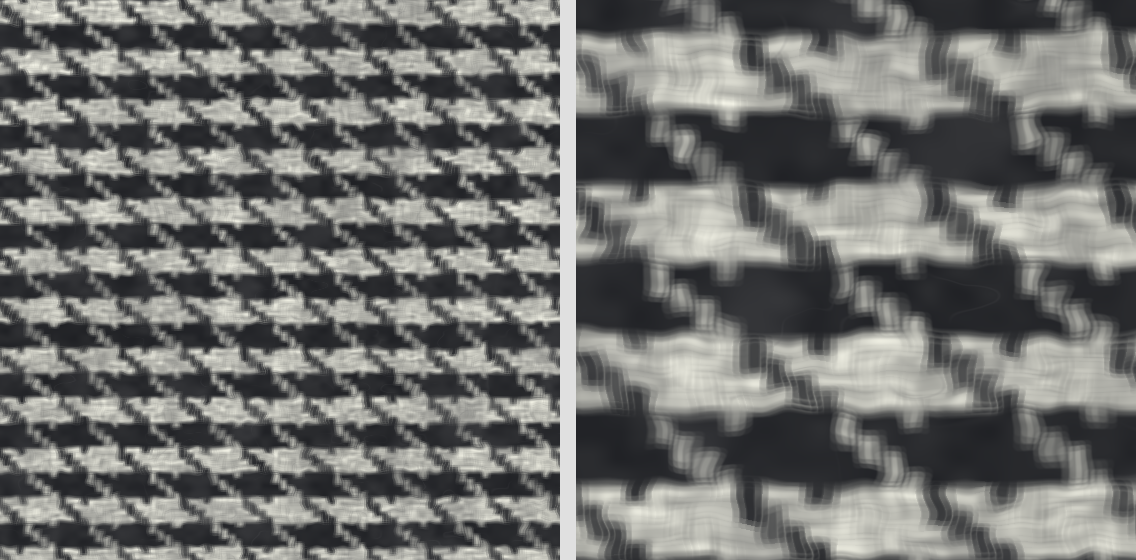
Left, the full canvas; right, a detail of the centre.
Write a three.js fragment shader that draws this texture.

```glsl
// Woven wool houndstooth: light and dark bands of yarn in a 2/2 twill, softened by fuzz.
#define REPEATS vec2(9.09, 11.24)
#define OFFSET vec2(0.425, -0.25)
#define YARNS 8.0
#define LIGHT_YARN vec3(0.83, 0.83, 0.79)
#define DARK_YARN vec3(0.125, 0.13, 0.145)
#define FUZZ_COLOR vec3(0.37, 0.37, 0.38)
#define SOFTNESS 0.30
#define WOBBLE 0.50
#define CREASE 0.34
#define FIBRE 0.30
#define WEAR 0.20

varying vec2 vUv;

float hash(vec2 p) {
  vec3 q = fract(vec3(p.xyx) * 0.1031);
  q += dot(q, q.yzx + 33.33);
  return fract((q.x + q.y) * q.z);
}

float noise(vec2 p) {
  vec2 cell = floor(p);
  vec2 f = fract(p);
  f = f * f * (3.0 - 2.0 * f);
  float low = mix(hash(cell), hash(cell + vec2(1.0, 0.0)), f.x);
  float high = mix(hash(cell + vec2(0.0, 1.0)), hash(cell + 1.0), f.x);
  return mix(low, high, f.y);
}

float roundedBox(vec2 p, vec2 halfSize, float radius) {
  vec2 q = abs(p) - halfSize + radius;
  return length(max(q, 0.0)) + min(max(q.x, q.y), 0.0) - radius;
}

// 1 on the light half of the yarn sequence, 0 on the dark half
float lightBand(float yarn, float blur) {
  float fromCentre = abs(mod(yarn + YARNS * 0.25, YARNS) - YARNS * 0.5);
  return 1.0 - smoothstep(-blur, blur, fromCentre - YARNS * 0.25);
}

// Darkening towards the two edges of a yarn
float yarnRound(float across) {
  float edge = abs(2.0 * fract(across) - 1.0);
  return 1.0 - CREASE * edge * edge;
}

// Brightness of the weave at one point: 0 for dark yarn, 1 for light yarn
float weave(vec2 yarn) {
  float column = floor(yarn.x);
  float row = floor(yarn.y);
  float weft = lightBand(yarn.y, 0.15);
  float warp = lightBand(column + 0.5, 0.1);

  // Warp floats pass over two wefts, one step lower in each next column
  float twill = yarn.y + column + 2.0;
  float floatHash = hash(vec2(column, floor(twill * 0.25)) + 19.0);
  vec2 local = vec2(fract(yarn.x) - 0.5, mod(twill, 4.0) - 1.0);
  vec2 halfSize = mix(vec2(0.50, 1.08), vec2(0.46, 0.98), warp);
  halfSize.y -= 0.2 * floatHash;
  float cover = 1.0 - smoothstep(-0.10, 0.05, roundedBox(local, halfSize, 0.25));
  float strength = mix(0.96, 0.84, warp) - 0.28 * fract(floatHash * 7.0);
  float tone = mix(weft, warp, cover * strength);

  // Yarns differ a little in tone and are rounded across their width
  float pick = hash(vec2(row, floor(yarn.x * 0.5 + row * 0.5)) + 47.0);
  tone *= 0.92 + 0.12 * mix(pick, floatHash, cover);
  return tone * mix(yarnRound(yarn.y), yarnRound(yarn.x), cover);
}

void main() {
  // Yarn coordinates, bent by uneven weaving
  vec2 yarn = (vUv * REPEATS - OFFSET) * YARNS;
  vec2 bend = vec2(noise(yarn * 0.23 + 11.0), noise(yarn * 0.23 + 57.0)) - 0.5;
  vec2 jitter = vec2(noise(yarn * 0.9 + 83.0), noise(yarn * 0.9 + 131.0)) - 0.5;
  yarn += WOBBLE * (bend + 0.8 * jitter);

  // Soft average over nearby points, like napped wool
  float tone = 0.0;
  float total = 0.0;
  for (int i = -1; i <= 1; i++) {
    for (int j = -1; j <= 1; j++) {
      vec2 tap = vec2(float(i), float(j));
      float weight = exp(-0.5 * dot(tap, tap));
      tone += weight * weave(yarn + SOFTNESS * tap);
      total += weight;
    }
  }
  tone /= total;

  // Fibres drawn out along both yarn directions
  float along = noise(yarn * vec2(0.8, 2.0) + 29.0) - 0.5;
  float upward = noise(yarn * vec2(2.0, 0.8) + 71.0) - 0.5;
  tone *= 1.0 + FIBRE * (along + 0.6 * upward);
  tone += 0.07 * noise(yarn * 0.8 + 163.0) * (1.0 - tone);
  vec3 cloth = mix(DARK_YARN, LIGHT_YARN, tone);

  // Matted wool dulls some patches; loose hairs cross the weave
  float matted = WEAR * smoothstep(0.4, 0.95, noise(yarn * 0.31 + 203.0));
  float strand = noise(yarn * vec2(0.42, 0.65) + 307.0);
  float hair = 1.0 - smoothstep(0.0, 0.05, abs(strand - 0.5));
  hair *= smoothstep(0.5, 0.85, noise(yarn * 0.37 + 401.0));
  cloth = mix(cloth, FUZZ_COLOR, matted + 0.12 * hair);

  // Slow change of tone
  cloth *= 0.97 + 0.07 * noise(vUv * 5.0 + 3.0);
  gl_FragColor = vec4(cloth, 1.0);
}
```
